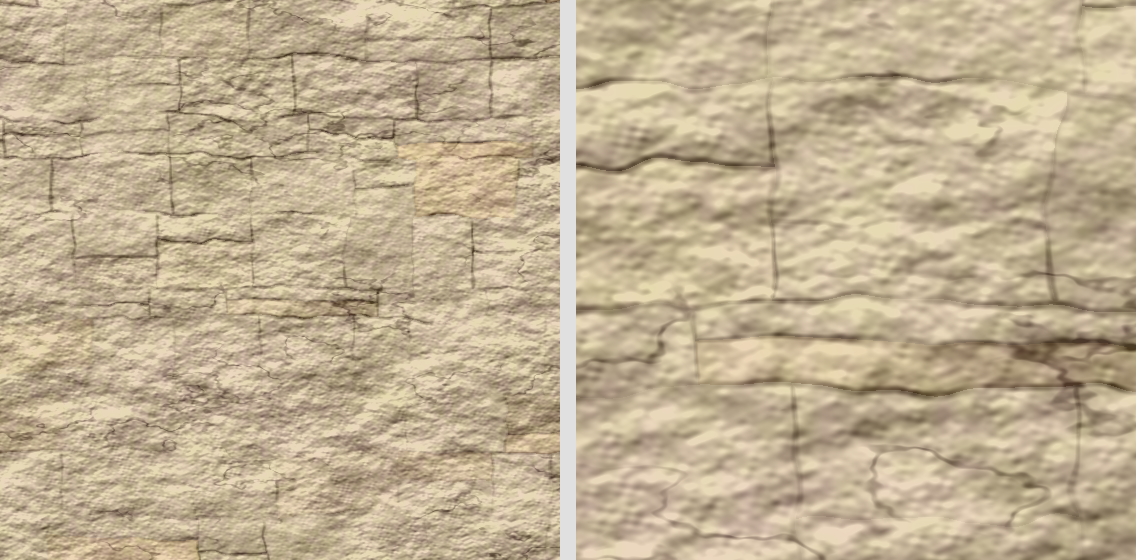
Left, the full canvas; right, a detail of the centre.
Write a WebGL 1 fragment shader that draws this texture.

```glsl
precision highp float;
uniform vec2 u_resolution;

#define COURSES 10.0
#define STONES 6.0
#define WOBBLE 0.016
#define JOINT 0.0030
#define RELIEF 5.6
#define CRACKS 0.55
#define SHADE vec3(0.51, 0.44, 0.355)
#define SUNLIT vec3(0.84, 0.775, 0.655)

float hash(vec2 p) {
  return fract(sin(dot(p, vec2(127.1, 311.7))) * 43758.55);
}

float noise(vec2 p) {
  vec2 i = floor(p), f = fract(p);
  f = f * f * (3.0 - 2.0 * f);
  return mix(mix(hash(i), hash(i + vec2(1, 0)), f.x),
             mix(hash(i + vec2(0, 1)), hash(i + vec2(1, 1)), f.x), f.y);
}

// Layered noise, each octave turned to hide the lattice
float fbm(vec2 p) {
  float sum = 0.0, amp = 0.5;
  for (int i = 0; i < 5; i++) {
    sum += amp * noise(p);
    p = mat2(1.6, 1.2, -1.2, 1.6) * p + 17.3;
    amp *= 0.54;
  }
  return sum;
}

// Rough stone surface, bedded slightly along the courses
float surfaceHeight(vec2 p) {
  return 2.0 * fbm(p * vec2(11.0, 17.0));
}

// Irregular division of a line: cell index, lower edge, upper edge
float edgeAt(float i, float seed) {
  return i + 0.62 * (hash(vec2(i, seed)) - 0.5);
}

vec3 spanAt(float x, float seed) {
  float i = floor(x);
  i += step(edgeAt(i + 1.0, seed), x) - step(x, edgeAt(i, seed));
  return vec3(i, edgeAt(i, seed), edgeAt(i + 1.0, seed));
}

float line(float d, float width, float pixel) {
  return 1.0 - smoothstep(0.2 * width, width + pixel, d);
}

void main() {
  vec2 p = gl_FragCoord.xy / u_resolution.y;
  float pixel = 1.0 / u_resolution.y;

  // Uneven joints come from bending the layout
  vec2 bend = vec2(noise(p * 13.0), noise(p * vec2(9.0, 5.0) + 40.0)) - 0.5;
  vec2 chip = vec2(noise(p * 48.0 + 9.0), noise(p * 42.0 + 70.0)) - 0.5;
  vec2 q = p + WOBBLE * (bend * vec2(0.6, 1.3) + 0.5 * chip);

  // Courses, then stones, then some stones split into two beds
  vec3 course = spanAt(q.y * COURSES, 3.7);
  float perRow = STONES * mix(0.75, 1.3, hash(vec2(course.x, 8.1)));
  vec3 stone = spanAt(q.x * perRow + 5.0 * hash(vec2(course.x, 2.3)), course.x + 21.0);
  vec2 id = vec2(stone.x, course.x);
  float low = course.y / COURSES, high = course.z / COURSES;
  if (hash(id + 31.0) > 0.56) {
    float cut = mix(low, high, mix(0.32, 0.68, hash(id + 53.0)));
    if (q.y > cut) { low = cut; id += 0.37; } else { high = cut; }
  }
  float aboveBed = q.y - low, belowTop = high - q.y;
  float along = q.x * perRow + 5.0 * hash(vec2(course.x, 2.3));
  float toSide = min(along - stone.y, stone.z - along) / perRow;

  // Weathered zones where the joints dissolve into rubble
  float band = (p.y - 0.34) / 0.10;
  float rubble = clamp(0.8 * exp(-band * band) + smoothstep(0.55, 0.85, noise(p * 4.0 + 6.0)), 0.0, 1.0);
  float broken = smoothstep(0.2, 0.65, noise(p * vec2(15.0, 24.0) + 90.0));
  float strength = (1.0 - 0.75 * rubble) * mix(0.3, 1.0, broken);

  // Relief lit from the upper left
  vec2 light = vec2(-0.0013, 0.0028);
  float slope = surfaceHeight(p) - surfaceHeight(p + light);
  float rough = mix(0.7, 1.15, max(hash(id + 77.0), rubble));
  float mottle = fbm(p * 8.0 + 30.0) - 0.53;
  float grain = noise(p * 210.0) - 0.5;
  float tone = 0.80 + 0.24 * (hash(id) - 0.5) * (1.0 - 0.6 * rubble)
             + 0.55 * mottle + 0.20 * grain + RELIEF * rough * slope;

  // Flaking cracks and ledges
  float contour = abs(fbm(p * vec2(9.0, 19.0) + 60.0) - 0.53);
  float crackMask = smoothstep(0.42, 0.72, noise(p * vec2(9.0, 13.0) + 12.0));
  tone -= CRACKS * crackMask * (1.0 - smoothstep(0.004, 0.035, contour));

  // Dark joints, shaded undersides, bright upper lips
  float width = JOINT * mix(0.6, 1.5, noise(p * 19.0 + 4.0));
  float bedLine = line(min(aboveBed, belowTop), width, pixel);
  float sideLine = line(toSide, 0.8 * width, pixel);
  tone -= strength * 0.24 * (1.0 - smoothstep(0.0, 0.014, aboveBed));
  tone -= strength * 0.10 * (1.0 - smoothstep(0.0, 0.010, toSide));
  tone += strength * 0.12 * (1.0 - smoothstep(0.003, 0.012, belowTop));
  tone -= strength * max(0.75 * bedLine, 0.55 * sideLine);

  // Colour ramp with pink, grey and ochre drift
  vec3 colour = mix(SHADE, SUNLIT, clamp(tone, -0.65, 1.22));
  float drift = 1.3 * (noise(p * 85.0 + 15.0) - 0.5) + 1.2 * (fbm(p * 6.0 + 80.0) - 0.53);
  colour += drift * vec3(0.016, -0.008, 0.036);
  float ochre = smoothstep(0.8, 1.0, hash(id + 11.0)) * (1.0 - 0.5 * rubble);
  colour += ochre * vec3(0.015, -0.012, -0.050);
  gl_FragColor = vec4(colour, 1.0);
}
```
